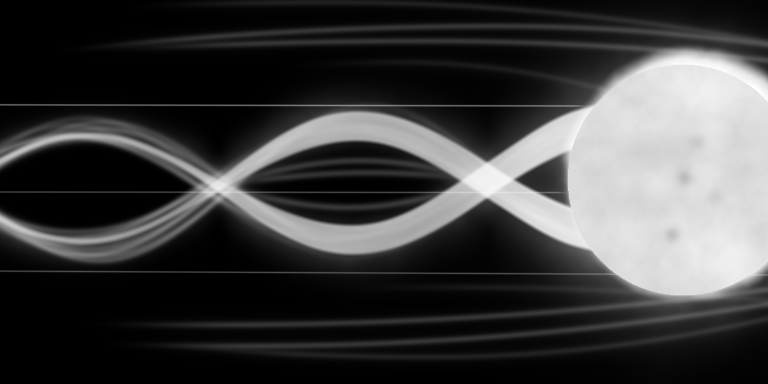
Reproduce this background procedurally as a Shadertoy shader.

```glsl
// A pale mottled sphere at the right end of two braided, glowing ribbons on black.
// The ribbons and their fibres are phase-shifted sine curves; faint arcs and level
// lines surround them. Layers are screened together in units of the canvas height.

const float PI = 3.14159265;
const vec2 SPHERE_POS = vec2(1.779, 0.531);
const float SPHERE_RADIUS = 0.30;

float hash(vec2 p) {
    vec3 q = fract(vec3(p.xyx) * 0.1031);
    q += dot(q, q.yzx + 33.33);
    return fract((q.x + q.y) * q.z);
}

float noise(vec2 p) {
    vec2 i = floor(p), f = fract(p);
    f = f * f * (3.0 - 2.0 * f);
    return mix(mix(hash(i), hash(i + vec2(1, 0)), f.x),
               mix(hash(i + vec2(0, 1)), hash(i + vec2(1, 1)), f.x), f.y);
}

float fbm(vec2 p) {
    float sum = 0.0, gain = 0.5;
    for (int i = 0; i < 4; i++) {
        sum += gain * noise(p);
        p = p * 2.03 + 7.1;
        gain *= 0.5;
    }
    return sum;
}

float gauss(float d, float width) { return exp(-d * d / (width * width)); }

float band(float d, float halfWidth, float soft) {
    return 1.0 - smoothstep(halfWidth - soft, halfWidth + soft, abs(d));
}

float screen(float a, float b) { return 1.0 - (1.0 - a) * (1.0 - clamp(b, 0.0, 1.0)); }

// x: distance from a braid curve, y: its height above the axis
vec2 braid(vec2 p, float scale, float shift) {
    float amp = scale * mix(0.135, 0.149, min(p.x, 1.0));
    float phase = PI * (p.x - 0.568) / 0.7005 + shift;
    float height = amp * sin(phase);
    float slope = amp * cos(phase) * PI / 0.7005;
    float axis = 0.505 + 0.02 * p.x;
    return vec2((p.y - axis - height) / sqrt(1.0 + slope * slope), height);
}

float ribbon(vec2 p, float side, float px) {
    vec2 b = braid(p, side, 0.0);
    float grow = smoothstep(0.42, 0.92, p.x);
    float halfWidth = mix(0.007, 0.038, grow) + 0.008 * smoothstep(1.3, 1.5, p.x);
    float level = mix(0.48, 0.60, grow) + 0.2 * smoothstep(1.15, 1.42, p.x);
    float grain = 0.92 + 0.16 * noise(vec2(p.x * 3.0, b.x * 70.0 + side * 9.0));
    float core = level * grain * band(b.x, halfWidth, 0.004 + px);
    float outward = smoothstep(-0.003, 0.003, b.x * b.y);
    float halo = gauss(b.x, halfWidth + mix(0.012, 0.045, outward));
    return screen(core, halo * 0.22 * (0.4 + fbm(p * 6.0)));
}

// Thin strands that wander around the ribbons
float fibres(vec2 p, float px) {
    float light = 0.0;
    for (int i = 0; i < 14; i++) {
        float id = float(i), side = mod(id, 2.0) * 2.0 - 1.0;
        float scale = side * mix(0.78, 1.4, hash(vec2(id, 3.0)));
        float shift = 0.5 * (hash(vec2(id, 8.0)) - 0.5);
        float gain = mix(0.10, 0.28, hash(vec2(id, 5.0))) * (1.0 - 0.7 * smoothstep(0.5, 0.9, p.x));
        light = screen(light, gain * gauss(braid(p, scale, shift).x, 0.006 + px));
    }
    // Shallow loops inside the central eye
    float window = smoothstep(0.57, 0.75, p.x) * (1.0 - smoothstep(1.05, 1.27, p.x));
    float loops[3] = float[3](0.39, 0.18, -0.43);
    for (int i = 0; i < 3; i++)
        light = screen(light, 0.2 * window * gauss(braid(p, loops[i], 0.0).x, 0.007 + px));
    return light;
}

// Long arcs: apex x, apex y, curvature, start x
float arcs(vec2 p, float px) {
    vec4 shapes[8] = vec4[8](
        vec4(1.30, 0.932, -0.10, 0.12), vec4(1.12, 0.893, -0.065, 0.25),
        vec4(0.86, 0.994, -0.08, 0.30), vec4(1.04, 0.838, -0.25, 0.70),
        vec4(0.57, 0.154, 0.045, 0.20), vec4(0.65, 0.099, 0.06, 0.25),
        vec4(1.12, 0.070, 0.13, 0.38), vec4(1.17, 0.252, -0.05, 0.85));
    float light = 0.0;
    for (int i = 0; i < 8; i++) {
        vec4 s = shapes[i];
        float dx = p.x - s.x;
        float d = p.y - s.y - s.z * dx * dx * (dx < 0.0 ? 0.5 : 1.0);
        float fade = smoothstep(s.w, s.w + 0.45, p.x);
        float gain = i % 4 == 3 ? 0.07 : (i % 4 == 2 ? 0.10 : 0.18);
        light = screen(light, fade * (gain * gauss(d, 0.006 + px) + 0.025 * gauss(d, 0.025)));
    }
    return light;
}

float levelLine(vec2 p, float y, float endX, float px) {
    return band(p.y - y, 0.0016, px) * (1.0 - smoothstep(endX - 0.05, endX, p.x));
}

float sphereSurface(vec2 q) {
    float tone = 0.80 + 0.12 * fbm(q * 14.0 + 4.0);
    tone += 0.07 * gauss(length((q - vec2(0.09, 0.24)) * vec2(0.7, 1.0)), 0.09);
    tone += 0.07 * gauss(length(q - vec2(0.10, -0.21)), 0.10);
    vec2 pits[4] = vec2[4](vec2(0.005, 0.005), vec2(-0.028, -0.143),
                           vec2(0.04, 0.097), vec2(0.085, -0.044));
    for (int i = 0; i < 4; i++)
        tone -= (i < 2 ? 0.13 : 0.07) * gauss(length(q - pits[i]), 0.02);
    return tone;
}

void mainImage(out vec4 fragColor, in vec2 fragCoord) {
    vec2 p = fragCoord / iResolution.y;
    float px = 1.0 / iResolution.y;

    // Braid, arcs and level lines
    float light = screen(ribbon(p, 1.0, px), ribbon(p, -1.0, px));
    light = screen(light, fibres(p, px));
    light = screen(light, arcs(p, px));
    light = screen(light, 0.50 * levelLine(p, 0.727 - 0.002 * p.x, 1.54, px));
    light = screen(light, 0.32 * levelLine(p, 0.500 - 0.001 * p.x, 1.49, px));
    light = screen(light, 0.32 * levelLine(p, 0.294 - 0.005 * p.x, 2.10, px));

    // Sphere with its uneven halo
    vec2 q = p - SPHERE_POS;
    float d = length(q) - SPHERE_RADIUS;
    float rim = length(q - vec2(0.018, 0.013)) - SPHERE_RADIUS - 0.01;
    float halo = 0.65 * (1.0 - smoothstep(-0.015, 0.03, rim + 0.03 * (fbm(p * 8.0) - 0.5)));
    halo += 0.30 * exp(-max(d, 0.0) * 13.0) * (0.5 + fbm(p * 7.0));
    light = screen(light, halo);
    light = mix(light, sphereSurface(q), band(d, 0.0, 0.002 + px) * step(0.0, d) + step(d, 0.0));

    fragColor = vec4(vec3(clamp(light, 0.0, 1.0)), 1.0);
}
```
